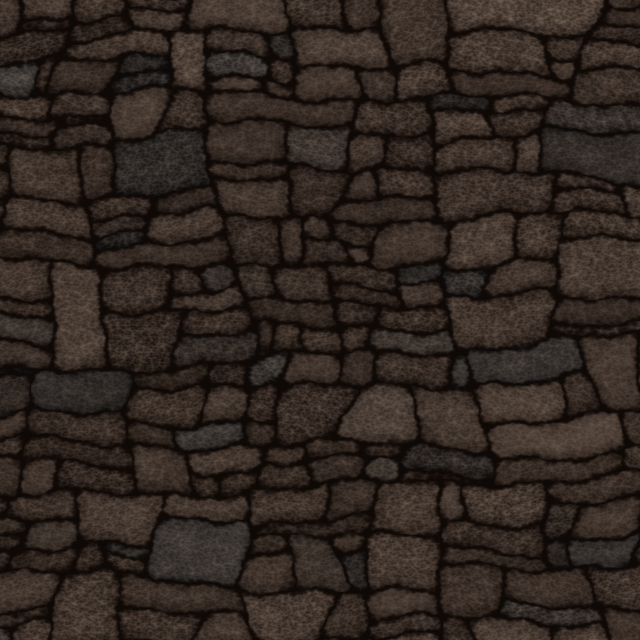
Give the GLSL for this texture, as a WebGL 1 fragment shader.

```glsl
precision highp float;
// Dry stone wall: rough brown slabs and blocks with dark open joints.
uniform vec2 u_resolution;

vec4 hash4(float n) {
  return fract(sin(n * vec4(12.99, 78.23, 37.72, 54.47) + vec4(1.3, 4.1, 2.7, 0.6)) * 4375.85);
}

vec2 hash2(vec2 p) {
  return fract(sin(vec2(dot(p, vec2(127.1, 311.7)), dot(p, vec2(269.5, 183.3)))) * 4375.85);
}

// Distance to the nearest scattered point, in cell units
float cellular(vec2 p) {
  vec2 cell = floor(p), f = p - cell;
  float nearest = 4.0;
  for (int y = -1; y <= 1; y++) {
    for (int x = -1; x <= 1; x++) {
      vec2 o = vec2(float(x), float(y));
      vec2 r = o + hash2(cell + o) - f;
      nearest = min(nearest, dot(r, r));
    }
  }
  return sqrt(nearest);
}

// Rounded minimum, so stones get worn corners
float smoothMin(float a, float b, float k) {
  float h = max(k - abs(a - b), 0.0) / k;
  return min(a, b) - h * h * k * 0.25;
}

// Layered sines bend the joints
vec2 bend(vec2 p) {
  vec2 w = 0.008 * sin(p.yx * vec2(17.0, 13.0) + p * 6.0 + vec2(0.4, 2.1));
  w += 0.0042 * sin(p.yx * vec2(39.0, 43.0) + p * 21.0 + vec2(3.0, 1.2));
  w += 0.0014 * sin(p.yx * vec2(121.0, 107.0) - p * 53.0);
  return p + w;
}

void main() {
  vec2 p = gl_FragCoord.xy / u_resolution;
  vec2 q = bend(p);

  // Split the wall again and again by slightly tilted joints
  vec2 lo = vec2(-0.15), hi = vec2(1.15);
  float id = 1.0, edge = 1.0, under = 1.0;
  for (int i = 0; i < 13; i++) {
    vec2 size = hi - lo;
    vec4 r = hash4(id);
    if (size.x * size.y < mix(0.003, 0.024, r.w * r.w)) break;
    bool upright = size.y < 0.45 && size.x > size.y * mix(1.5, 3.0, r.x);
    vec2 cut = mix(lo, hi, mix(0.27, 0.73, r.y));
    vec2 fromMid = q - 0.5 * (lo + hi);
    float side;
    if (upright) {
      side = q.x - cut.x + (r.z - 0.5) * 0.6 * fromMid.y;
      if (side > 0.0) lo.x = cut.x; else hi.x = cut.x;
    } else {
      side = q.y - cut.y + (r.z - 0.5) * 0.13 * fromMid.x;
      if (side > 0.0) { lo.y = cut.y; under = min(under, side); }
      else hi.y = cut.y;
    }
    edge = smoothMin(edge, abs(side), 0.016);
    id = id * 2.0 + step(0.0, side);
  }

  // Pitted grain, laid along the bed of each stone
  vec4 stone = hash4(id + 0.37);
  float lean = (stone.x - 0.5) * 0.5;
  vec2 g = vec2(p.x + lean * p.y, (p.y - lean * p.x) * 1.45) + stone.yz * 3.0;
  float coarse = cellular(g * 38.0) - 0.48;
  float medium = cellular(g * 88.0 + 7.0) - 0.48;
  float fine = cellular(g * 165.0 + 19.0) - 0.48;
  float grain = 0.055 * coarse + 0.085 * medium + 0.10 * fine;
  float blotch = sin(g.x * 31.0 + 2.0 * sin(g.y * 27.0)) * sin(g.y * 43.0 + 2.0 * sin(g.x * 19.0));

  float tone = 0.277 + (stone.y - 0.5) * 0.10 + 0.016 * blotch;
  tone += grain * mix(0.8, 1.5, stone.z);

  // Shade toward the rim and the underside, then open the joints
  float rim = edge + 0.004 * medium + 0.003 * coarse;
  tone *= mix(0.8, 1.0, smoothstep(0.0, 0.022, rim));
  tone *= mix(0.86, 1.0, smoothstep(0.0, 0.03, under));
  tone = mix(0.06, tone, smoothstep(-0.0005, 0.0065, rim));

  // Brown stone, with a few greyer slabs
  vec3 brown = vec3(tone, tone * 0.89 - 0.02, tone * 0.79 - 0.025);
  vec3 slate = tone * vec3(0.88, 0.83, 0.80) - 0.012;
  vec3 color = mix(brown, slate, 0.75 * smoothstep(0.78, 0.95, stone.w));
  gl_FragColor = vec4(max(color, 0.0), 1.0);
}
```
